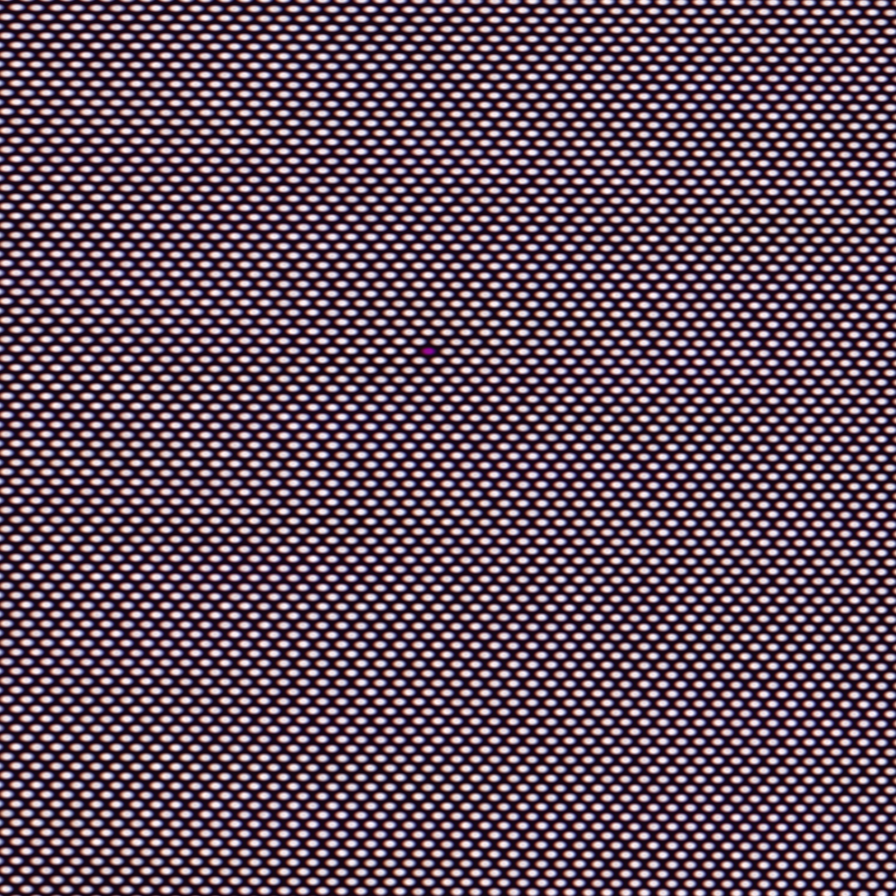
Write a three.js fragment shader that draws this pattern.

```glsl
varying vec2 vUv;

vec2 hash2(vec2 p) {
  vec2 q = vec2(dot(p, vec2(127.1, 311.7)), dot(p, vec2(269.5, 183.3)));
  return 2.0 * fract(sin(q) * 43758.5) - 1.0;
}

float gradientNoise(vec2 p) {
  vec2 i = floor(p), f = fract(p);
  vec2 w = f * f * f * (f * (f * 6.0 - 15.0) + 10.0);
  float a = dot(hash2(i), f);
  float b = dot(hash2(i + vec2(1.0, 0.0)), f - vec2(1.0, 0.0));
  float c = dot(hash2(i + vec2(0.0, 1.0)), f - vec2(0.0, 1.0));
  float d = dot(hash2(i + 1.0), f - 1.0);
  return mix(mix(a, b, w.x), mix(c, d, w.x), w.y);
}

// 47 dots across and 94.5 rows up, counted from the faulty dot,
// slightly tilted and tighter to the right
vec2 toGrid(vec2 p) {
  vec2 d = p - vec2(0.478, 0.608);
  float x = d.x + 0.06 * d.x * d.x;
  return vec2(47.0 * x, 94.5 * (d.y + 0.006 * d.x)) + 0.5;
}

// Soft elliptical spot
float spot(vec2 p, float radius) {
  return 1.0 - smoothstep(0.12, radius, length(p));
}

void main() {
  vec2 grid = toGrid(vUv);
  float band = gradientNoise(vUv * vec2(3.0, 18.0));
  float fringe = 0.042 + 0.01 * gradientNoise(vUv * 5.0 + 9.0);

  // Dots are flatter near the top and rounder near the bottom
  vec2 stretch = mix(vec2(1.16, 0.90), vec2(1.02, 1.02), vUv.y);

  // Staggered rows, with red and blue fringes on opposite sides
  vec3 light = vec3(0.0);
  for (int j = -1; j <= 1; j++) {
    float row = floor(grid.y) + float(j);
    float shift = 0.5 * mod(row, 2.0);
    for (int i = -1; i <= 1; i++) {
      vec2 id = vec2(floor(grid.x - shift) + float(i), row);
      vec2 wobble = hash2(id + 7.0);
      vec2 center = id + vec2(0.5 + shift, 0.5) + 0.02 * wobble;
      vec2 p = (grid - center) * stretch;
      vec2 offset = vec2(fringe, 0.0);
      float radius = 0.53 + 0.012 * wobble.x;
      vec3 glow = vec3(
        spot(p + offset, radius + 0.015),
        spot(p, radius - 0.015 - 0.01 * band),
        spot(p - offset, radius + 0.01 * band));
      glow *= 0.98 + 0.03 * wobble.y;

      // One faulty magenta dot
      if (length(id) < 0.5) {
        glow *= vec3(0.58, 0.04, 0.62);
      }
      light = max(light, glow);
    }
  }

  // Fine grain on the lit parts
  light *= 1.0 + 0.10 * gradientNoise(vUv * 190.0);

  vec3 ground = vec3(0.075, 0.022, 0.07) + band * vec3(0.005, 0.0, 0.01);
  vec3 color = ground + light * vec3(0.89, 0.89, 0.87);
  gl_FragColor = vec4(clamp(color, 0.0, 1.0), 1.0);
}
```
